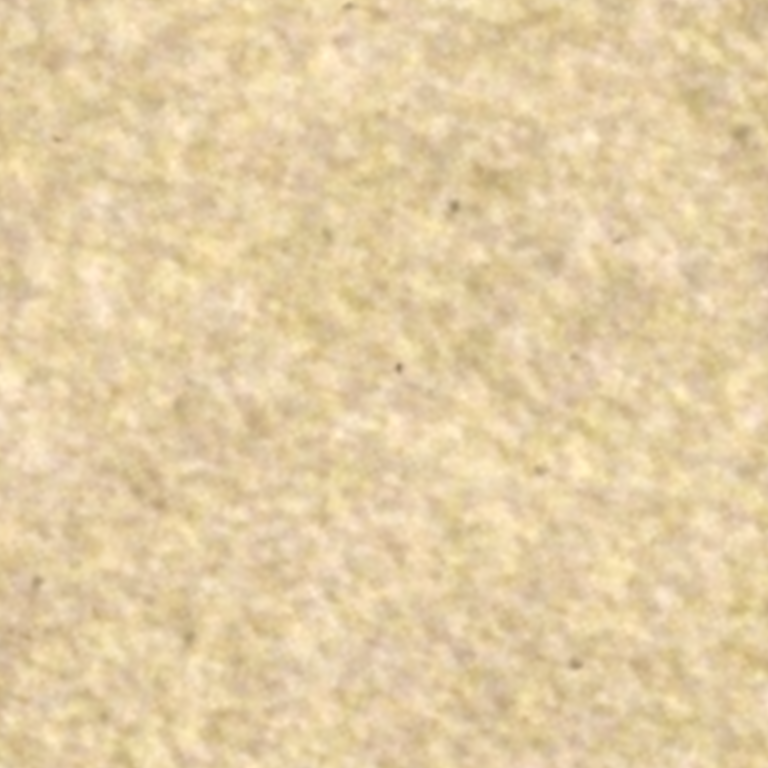
Reproduce this texture procedurally as a three.js fragment shader.

```glsl
varying vec2 vUv;

float hash(vec2 p) {
  vec3 q = fract(p.xyx * 0.1031);
  q += dot(q, q.yzx + 33.33);
  return fract((q.x + q.y) * q.z);
}

// Value noise centred on zero
float noise(vec2 p) {
  vec2 cell = floor(p);
  vec2 f = fract(p);
  f = f * f * (3.0 - 2.0 * f);
  float low = mix(hash(cell), hash(cell + vec2(1.0, 0.0)), f.x);
  float high = mix(hash(cell + vec2(0.0, 1.0)), hash(cell + 1.0), f.x);
  return mix(low, high, f.y) - 0.5;
}

vec2 rotate(vec2 p, float angle) {
  float c = cos(angle), s = sin(angle);
  return vec2(c * p.x - s * p.y, s * p.x + c * p.y);
}

// Soft oval specks, at most one in each cell of a jittered grid
float specks(vec2 uv, float cells, float share, float size) {
  vec2 p = uv * cells;
  float cover = 0.0;
  for (int y = -1; y <= 1; y++) {
    for (int x = -1; x <= 1; x++) {
      vec2 cell = floor(p) + vec2(float(x), float(y));
      vec2 seed = cell + cells * 3.0;
      vec2 centre = cell + vec2(hash(seed + 11.3), hash(seed + 47.9));
      vec2 d = rotate(p - centre, hash(seed + 71.7) * 3.14) / cells;
      d += 0.005 * vec2(noise(uv * 90.0), noise(uv * 90.0 + 37.0));
      d.y *= 1.0 + 0.7 * hash(seed + 5.1);
      float radius = size * mix(0.7, 1.3, hash(seed + 23.5));
      float strength = mix(0.3, 1.0, pow(hash(seed + 89.2), 3.0));
      float present = step(hash(seed + 61.4), share);
      cover = max(cover, present * strength * exp(-dot(d, d) / (radius * radius)));
    }
  }
  return cover;
}

void main() {
  vec2 uv = vUv + 4.0;

  // Blurred grain, slightly stretched along a falling diagonal
  vec2 grain = rotate(uv, 0.45) * vec2(0.85, 1.1);
  float light = 0.05 * noise(uv * 5.0)
    + 0.04 * noise(rotate(uv, 1.1) * 16.0)
    + 0.10 * noise(grain * 37.0)
    + 0.13 * noise(rotate(grain, 0.7) * 68.0)
    + 0.06 * noise(rotate(uv, 0.3) * 135.0);

  // Patches drifting between yellow and pinkish grey
  float yellow = 0.04 * noise(uv * 7.0 + 19.0)
    + 0.08 * noise(rotate(uv, 0.9) * 28.0)
    + 0.07 * noise(rotate(uv, 0.2) * 58.0 + 31.0);
  float pink = 0.04 * noise(rotate(uv, 0.6) * 42.0 + 53.0);

  vec3 sand = vec3(0.892, 0.805, 0.640);
  sand += light * vec3(0.95, 1.0, 1.05);
  sand += yellow * vec3(0.1, 0.12, -0.8);
  sand += pink * vec3(0.4, -0.5, 0.1);

  // Pale flecks, faint brown spots and a few dark specks
  sand = mix(sand, vec3(0.98, 0.91, 0.77), 0.5 * specks(uv, 13.0, 0.35, 0.013));
  sand = mix(sand, vec3(0.62, 0.51, 0.32), 0.5 * specks(uv + 0.37, 14.0, 0.35, 0.011));
  sand = mix(sand, vec3(0.36, 0.28, 0.14), 0.8 * specks(uv + 0.71, 7.0, 0.26, 0.010));

  gl_FragColor = vec4(sand, 1.0);
}
```
